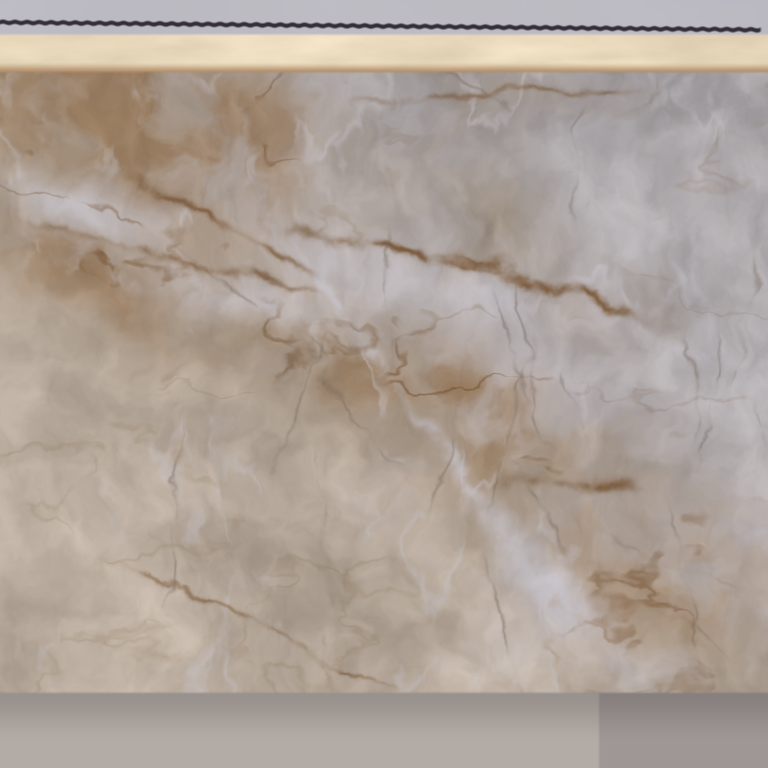
Write a three.js fragment shader that draws this texture.

```glsl
varying vec2 vUv;

const vec3 WARM = vec3(0.705, 0.65, 0.595);
const vec3 COOL = vec3(0.68, 0.66, 0.67);
const vec3 RUST = vec3(0.57, 0.45, 0.33);
const vec3 DEEP_RUST = vec3(0.45, 0.31, 0.18);
const vec3 MILK = vec3(0.77, 0.755, 0.78);
const vec3 CRACK = vec3(0.46, 0.40, 0.36);
const vec3 WALL = vec3(0.735, 0.73, 0.76);
const vec3 CREAM = vec3(0.91, 0.85, 0.74);
const vec3 CORD = vec3(0.20, 0.18, 0.22);
const vec3 PANEL = vec3(0.675, 0.645, 0.625);
const vec3 PANEL_SHADE = vec3(0.60, 0.57, 0.565);
const float SLAB_BOTTOM = 0.098;
const float SLAB_TOP = 0.906;
const float LEDGE_TOP = 0.955;
const float SEAM_X = 0.78;
const float SOFT = 0.0025;
const int CRACKS = 26;

float hash(vec2 p) {
  vec3 q = fract(p.xyx * 0.1031);
  q += dot(q, q.yzx + 33.33);
  return fract((q.x + q.y) * q.z);
}
float noise(vec2 p) {
  vec2 i = floor(p), f = fract(p);
  f = f * f * (3.0 - 2.0 * f);
  return mix(mix(hash(i), hash(i + vec2(1, 0)), f.x),
             mix(hash(i + vec2(0, 1)), hash(i + 1.0), f.x), f.y);
}
// Layered noise centred on zero
float fbm(vec2 p) {
  float sum = -0.48, amp = 0.5;
  for (int i = 0; i < 5; i++) {
    sum += amp * noise(p);
    p = mat2(1.6, 1.2, -1.2, 1.6) * p + 17.0;
    amp *= 0.5;
  }
  return sum;
}
float above(float y, float edge) { return smoothstep(edge - SOFT, edge + SOFT, y); }
// Soft tilted ellipse
float blob(vec2 p, vec2 center, vec2 radius, float tilt) {
  float c = cos(tilt), s = sin(tilt);
  vec2 q = mat2(c, -s, s, c) * (p - center) / radius;
  return exp(-dot(q, q));
}
// Soft line that fades at both ends
float vein(vec2 p, vec2 a, vec2 b, float width) {
  vec2 d = b - a;
  float t = clamp(dot(p - a, d) / dot(d, d), 0.0, 1.0);
  float r = length(p - a - d * t) / width;
  return exp(-r * r) * smoothstep(0.0, 0.2, t) * smoothstep(1.0, 0.8, t);
}
// Thin wandering lines along a noise contour
float wisp(vec2 p, float width) { return 1.0 - smoothstep(0.0, width, abs(fbm(p))); }

vec3 marble(vec2 p) {
  vec2 bend = vec2(fbm(p * 5.0), fbm(p * 5.0 + 9.0));
  vec2 ripple = vec2(fbm(p * 24.0 + 3.0), fbm(p * 24.0 + 31.0));
  vec2 w = p + 0.10 * bend + 0.045 * ripple;
  vec2 v = p + 0.06 * bend + 0.03 * ripple;
  float cloud = fbm(w * vec2(6.0, 8.0) + 4.0);
  float mottle = smoothstep(-0.2, 0.18, fbm(w * vec2(13.0, 17.0) + 40.0));
  float broken = smoothstep(-0.14, 0.14, fbm(p * 19.0 + 70.0));

  // Ground: warm low left, cool high right
  float cool = smoothstep(0.3, 0.75, 0.6 * p.y + 0.5 * p.x - 0.1 + 0.7 * cloud);
  vec3 col = mix(WARM, COOL, cool) + 0.28 * cloud + 0.05 * (mottle - 0.5);

  // Rusty clouds
  float rust = 1.1 * blob(w, vec2(0.19, 0.85), vec2(0.26, 0.13), -0.2) * smoothstep(0.43, 0.38, w.x);
  rust += 0.75 * blob(w, vec2(0.10, 0.66), vec2(0.14, 0.05), -0.3);
  rust += 0.65 * blob(w, vec2(0.38, 0.56), vec2(0.24, 0.05), -0.2);
  rust += 0.75 * blob(w, vec2(0.63, 0.46), vec2(0.18, 0.09), -0.7);
  rust += 0.6 * blob(w, vec2(0.88, 0.23), vec2(0.17, 0.12), -0.5);
  col = mix(col, RUST, clamp(rust * mix(0.3, 1.0, mottle), 0.0, 0.85));

  // Milky bands and the widening diagonal streak
  float milk = blob(w, vec2(0.10, 0.73), vec2(0.10, 0.035), -0.1);
  milk += 0.9 * blob(w, vec2(0.30, 0.63), vec2(0.15, 0.03), -0.2);
  milk += blob(w, vec2(0.61, 0.63), vec2(0.22, 0.04), -0.27);
  float spread = mix(0.04, 0.007, smoothstep(0.1, 0.5, p.y));
  milk += mix(0.3, 0.95, broken) * vein(v, vec2(0.35, 0.73), vec2(0.88, 0.03), spread);
  col = mix(col, MILK, clamp(milk * (0.8 + cloud), 0.0, 0.9));

  // Faint wisps, pale and brown, strongest among the rust
  vec2 steep = v * vec2(9.0, 4.0);
  col = mix(col, MILK, 0.4 * broken * wisp(steep + 50.0, 0.035));
  float brown = wisp(v * vec2(5.0, 9.0) + 80.0, 0.025) * (1.0 - broken);
  col = mix(col, DEEP_RUST, brown * (0.12 + 0.5 * clamp(rust, 0.0, 1.0)));

  // Broken rusty veins
  float seam = vein(v, vec2(0.36, 0.715), vec2(0.68, 0.66), 0.006);
  seam += vein(v, vec2(0.55, 0.69), vec2(0.86, 0.58), 0.006);
  seam += 0.8 * vein(v, vec2(0.0, 0.715), vec2(0.43, 0.63), 0.005);
  seam += 0.8 * vein(v, vec2(0.14, 0.79), vec2(0.42, 0.65), 0.005);
  seam += 0.9 * vein(v, vec2(0.65, 0.38), vec2(0.87, 0.355), 0.008);
  seam += 0.6 * vein(v, vec2(0.45, 0.86), vec2(0.86, 0.89), 0.004);
  seam += 0.6 * vein(v, vec2(0.11, 0.29), vec2(0.54, 0.09), 0.003);
  col = mix(col, DEEP_RUST, min(seam, 1.0) * mix(0.2, 0.85, broken));

  // Scattered hairline cracks, mostly steep
  for (int i = 0; i < CRACKS; i++) {
    float k = float(i) + 1.0;
    vec2 a = vec2(hash(vec2(k, 2.0)), mix(0.1, 0.95, hash(vec2(k, 7.0))));
    float angle = mix(-1.8, -1.1, hash(vec2(k, 5.0))) + 0.8 * step(0.72, hash(vec2(k, 13.0)));
    vec2 b = a + mix(0.12, 0.32, hash(vec2(k, 11.0))) * vec2(cos(angle), sin(angle));
    col = mix(col, CRACK, mix(0.05, 0.4, broken) * vein(v, a, b, 0.0025));
  }
  return col + 0.10 * fbm(w * vec2(46.0, 24.0));
}

void main() {
  vec2 p = vUv;
  // Panel below, shaded under the slab and beyond the seam
  vec3 panel = mix(PANEL, PANEL_SHADE, above(p.x, SEAM_X));
  panel *= mix(1.04, 0.88, smoothstep(0.03, SLAB_BOTTOM, p.y));
  vec3 col = mix(panel, marble(p), above(p.y, SLAB_BOTTOM));
  // Cream ledge with a tan lower lip
  vec3 ledge = CREAM + 0.16 * fbm(p * vec2(9.0, 30.0));
  ledge = mix(RUST * 1.2, ledge, smoothstep(SLAB_TOP - 0.002, SLAB_TOP + 0.014, p.y));
  col = mix(col, ledge, above(p.y, SLAB_TOP));
  // Wall and twisted cord
  col = mix(col, WALL + 0.03 * fbm(p * 6.0), above(p.y, LEDGE_TOP));
  float cordY = mix(0.971, 0.961, p.x) + 0.0008 * sin(p.x * 400.0);
  float cord = smoothstep(0.0045, 0.001, abs(p.y - cordY)) * smoothstep(0.993, 0.988, p.x);
  gl_FragColor = vec4(mix(col, CORD, cord), 1.0);
}
```
